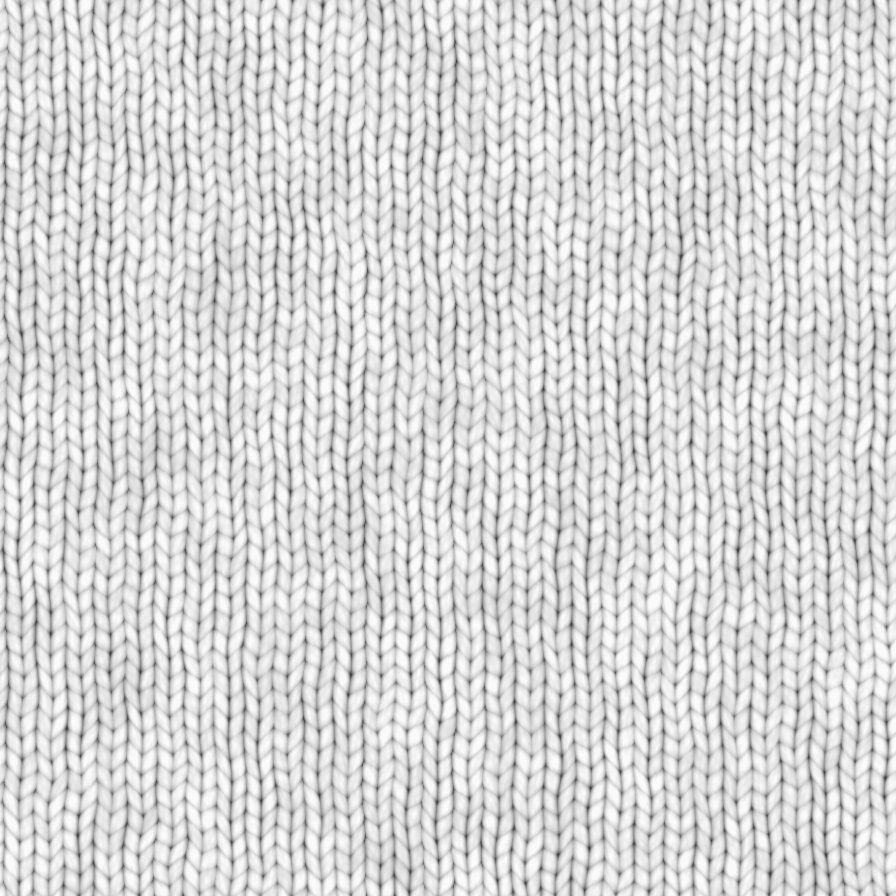
This texture is drawn by a Shadertoy shader. Its source:

```glsl
// Pale grey stockinette knit: columns of V stitches built from slanted legs.
// Each leg is a rounded tile with dark grooves at its sides and soft seams
// between rows; sines bend the yarn and cellular noise adds fibre and wear.

#define LEGS 60.0          // yarn legs across, two per V
#define ROWS 45.0          // stitches down
#define SLANT 0.62         // rise of a leg, in rows
#define WOBBLE 0.13        // sideways bend, in legs
#define GROOVE 0.32        // darkness between legs
#define SEAM 0.13          // darkness between rows
#define HOLE 0.26          // extra darkness where groove and seam meet
#define FUZZ 0.09          // strength of the fibre noise
#define UNEVEN 0.07        // brightness change from stitch to stitch
#define YARN_TONE 0.955    // brightness on top of the yarn

const float TAU = 6.2831853;

float hash(vec2 p) {
    vec3 q = fract(vec3(p.xyx) * 0.1031);
    q += dot(q, q.yzx + 33.33);
    return fract((q.x + q.y) * q.z);
}

// Distance to the nearest of one random point per cell.
float cellular(vec2 p) {
    vec2 cell = floor(p);
    float nearest = 2.0;
    for (int j = -1; j <= 1; j++) {
        for (int i = -1; i <= 1; i++) {
            vec2 c = cell + vec2(i, j);
            vec2 point = c + vec2(hash(c), hash(c + 71.7));
            nearest = min(nearest, length(p - point));
        }
    }
    return nearest;
}

// Random value per line that changes gently along its length.
float lineNoise(float line, float along) {
    float i = floor(along);
    float t = smoothstep(0.0, 1.0, along - i);
    return mix(hash(vec2(line, i)), hash(vec2(line, i + 1.0)), t);
}

float knit(vec2 uv) {
    // Bent yarn coordinates
    float u = uv.x * LEGS - 0.4;
    u += WOBBLE * (sin(TAU * (3.0 * uv.y + 2.0 * uv.x))
                 + 0.6 * sin(TAU * (11.0 * uv.y + 5.0 * uv.x)));
    float row = uv.y * ROWS
              + 0.22 * sin(TAU * (4.0 * uv.x + uv.y))
              + 0.18 * sin(TAU * (9.0 * uv.x - 2.0 * uv.y));
    u += 0.12 * (lineNoise(floor(u + 0.5), row * 0.8) - 0.5);

    // Slanted legs mirrored about the middle of each V
    float leg = floor(u);
    float v = row - SLANT * abs(mod(u, 2.0) - 1.0);
    v += 0.25 * (hash(vec2(floor(u * 0.5), 9.0)) - 0.5);
    float stitch = floor(v);

    // Rounded tile profile
    float across = abs(fract(u) - 0.5) * 2.0;
    float along = abs(fract(v) - 0.5) * 2.0;
    float groove = across * across * across;
    float seam = along * along * along;

    // Grooves open and close along each line
    float line = floor(u + 0.5);
    float depth = mix(0.5, 1.4, lineNoise(line + 40.0, row * 0.35));
    float hole = mix(0.5, 1.5, lineNoise(line + 130.0, row));
    float tone = YARN_TONE - GROOVE * depth * groove
               - SEAM * seam - HOLE * hole * groove * seam;

    // Stitch variation, fibres and broad mottling
    float crown = (1.0 - groove) * (1.0 - seam);
    tone += UNEVEN * (hash(vec2(leg, stitch)) - 0.5) * crown;
    tone -= FUZZ * (cellular(vec2(u * 2.6, v * 2.0)) - 0.45);
    tone -= 0.06 * (cellular(uv * 13.0) - 0.5);
    tone += 0.012 * sin(TAU * (4.0 * uv.x + 0.4 * sin(TAU * uv.y)));
    return clamp(tone, 0.25, 0.98);
}

void mainImage(out vec4 fragColor, in vec2 fragCoord) {
    // Four samples per pixel smooth the edges
    float tone = 0.0;
    for (int k = 0; k < 4; k++) {
        vec2 offset = vec2(k % 2, k / 2) * 0.5 - 0.25;
        tone += 0.25 * knit((fragCoord + offset) / iResolution.xy);
    }
    fragColor = vec4(vec3(tone), 1.0);
}
```
